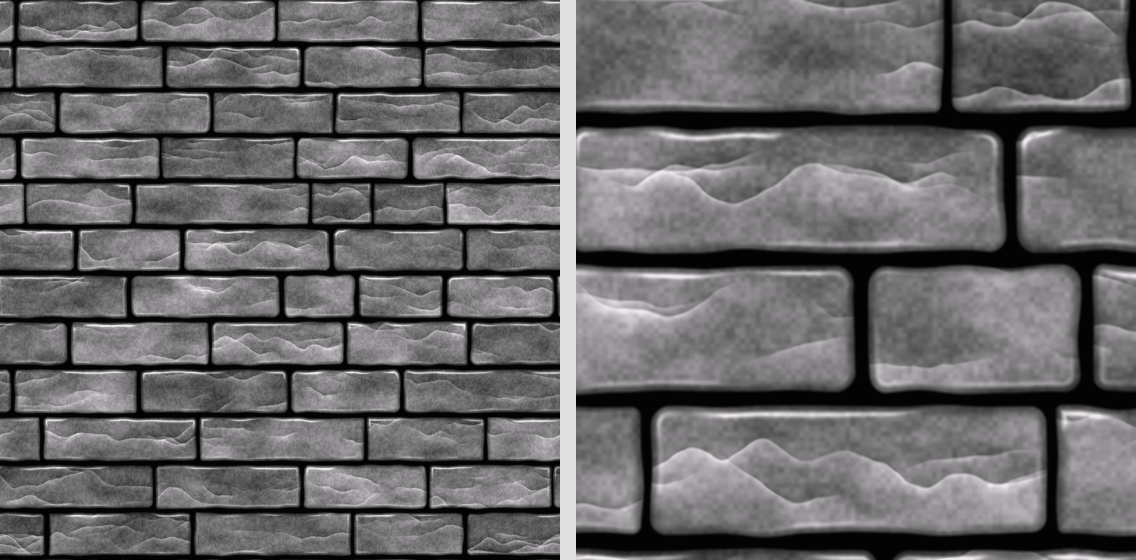
Left, the full canvas; right, a detail of the centre.
Give the GLSL for this texture, as a Shadertoy shader.

```glsl
// Wall of rough grey stone bricks: twelve courses of about four bricks, in black joints.
// Each brick is a rounded box with its own size, tone, grain, chipped rim and
// wavy scars lit along their crests. The wall tiles in both directions.

#define ROWS 12.0
#define COLS 4.0
#define JITTER 0.36         // spread of the upright joints, in bricks
#define SPLIT_CHANCE 0.09   // share of bricks cut into two short ones
#define BED_GAP 0.0044      // half width of the level joints
#define EDGE_WOBBLE 0.0036
#define SCARS 4
#define SCAR_LIGHT 0.30
#define RIM_LIGHT 0.50
#define GRAIN 0.17
#define STONE_TINT vec3(1.0, 0.985, 1.0)
#define MORTAR vec3(0.012)

float hash(vec2 p) {
    vec3 q = fract(p.xyx * 0.1031);
    q += dot(q, q.yzx + 33.33);
    return fract((q.x + q.y) * q.z);
}

float noise(vec2 p) {
    vec2 i = floor(p), f = fract(p);
    f = f * f * (3.0 - 2.0 * f);
    return mix(mix(hash(i), hash(i + vec2(1, 0)), f.x),
               mix(hash(i + vec2(0, 1)), hash(i + vec2(1, 1)), f.x), f.y);
}

float fbm(vec2 p) {
    float sum = 0.0, amp = 0.5;
    for (int i = 0; i < 5; i++) {
        sum += amp * noise(p);
        p = mat2(1.6, 1.2, -1.2, 1.6) * p + 7.3;
        amp *= 0.5;
    }
    return sum;
}

float roundBox(vec2 p, vec2 size, float radius) {
    vec2 q = abs(p) - size + radius;
    return length(max(q, 0.0)) + min(max(q.x, q.y), 0.0) - radius;
}

// Place of upright joint i in a course, counted in bricks
float joint(float i, float row) {
    return i + JITTER * (hash(vec2(mod(i, COLS) + 3.0, row + 11.0)) - 0.5);
}

// Bright wavy crests that fade downward, with a thin shadow above
float scars(vec2 p, vec2 size, vec2 seed, float soft) {
    float light = 0.0;
    for (int k = 0; k < SCARS; k++) {
        vec2 s = seed + float(k) * vec2(13.7, 29.1);
        float wave = noise(vec2(p.x * 17.0, 0.0) + s) + 0.4 * noise(vec2(p.x * 43.0, 5.0) + s);
        float crest = size.y * (1.7 * hash(floor(s)) - 0.6) + 0.036 * (wave - 0.7);
        float below = crest - p.y + 0.002 * (noise(p * 120.0 + s) - 0.5);
        float mask = smoothstep(0.42, 0.85, noise(vec2(p.x * 15.0, 9.0) + s));
        float lit = smoothstep(-soft, soft, below);
        float glow = 0.55 * exp(-max(below, 0.0) * 110.0) + 0.6 * exp(-max(below, 0.0) * 600.0);
        light += mask * (lit * glow - 0.3 * (1.0 - lit) * exp(min(below, 0.0) * 160.0));
    }
    return light;
}

void mainImage(out vec4 fragColor, in vec2 fragCoord) {
    vec2 uv = fragCoord / iResolution.xy;
    float soft = max(1.0 / iResolution.y, 0.0013);

    // Course, counted from the top, with slightly uneven heights
    float down = 1.0 - uv.y;
    float v = down * ROWS + 0.1 - 0.05 * cos(6.28319 * down);
    float row = mod(floor(v), ROWS);

    // Brick between two irregular joints
    bool shifted = row == 2.0 || (row > 4.0 && mod(row, 2.0) == 1.0);
    float u = uv.x * COLS - (shifted ? 0.46 : 0.04);
    float i = floor(u);
    if (u < joint(i, row)) i -= 1.0;
    else if (u >= joint(i + 1.0, row)) i += 1.0;
    float left = joint(i, row), right = joint(i + 1.0, row);
    vec2 id = vec2(mod(i, COLS), row);
    if (hash(id + 41.0) < SPLIT_CHANCE) {
        float cut = mix(left, right, 0.46);
        if (u < cut) right = cut;
        else { left = cut; id.x += 7.0; }
    }

    // Position from the brick centre, in canvas units
    vec2 p = vec2((u - 0.5 * (left + right)) / COLS, (0.5 - fract(v)) / ROWS);
    vec2 seed = 60.0 * vec2(hash(id + 5.0), hash(id + 17.0)) + 20.0;
    vec2 size = vec2(0.5 * (right - left) / COLS - mix(0.0016, 0.0048, hash(id + 23.0)),
                     0.5 / ROWS - BED_GAP);
    vec2 wobble = vec2(noise(p * 38.0 + seed), noise(p * 38.0 + seed.yx + 9.0)) - 0.5;
    float d = roundBox(p + EDGE_WOBBLE * wobble, size, mix(0.003, 0.013, hash(id + 31.0)));
    float height = p.y / size.y;

    // Stone body: brick tone, broad stains, fine grain
    float tone = mix(0.35, 0.53, hash(id + 53.0)) - 0.035 * height;
    tone *= 0.55 + 0.95 * fbm(p * vec2(16.0, 34.0) + seed);
    tone += GRAIN * (0.6 * noise(p * 330.0 + seed) + 0.4 * noise(p * 150.0 + seed) - 0.5);
    tone += SCAR_LIGHT * scars(p, size, seed, soft);

    // Worn rim: dark fall-off at the border, broken highlight just inside
    tone *= mix(0.55, 1.0, smoothstep(0.0, 0.008, -d));
    float facing = 0.25 + 0.75 * smoothstep(0.4, 0.9, height) + 0.2 * smoothstep(-0.6, -0.9, height);
    float worn = smoothstep(0.25, 0.75, noise(p * vec2(26.0, 40.0) + seed + 3.0));
    float offset = (d + 0.003 + 0.002 * worn) / 0.0019;
    tone += RIM_LIGHT * facing * worn * exp(-offset * offset);

    vec3 stone = STONE_TINT * clamp(tone, 0.04, 0.92);
    fragColor = vec4(mix(MORTAR, stone, smoothstep(soft, -soft, d)), 1.0);
}
```
